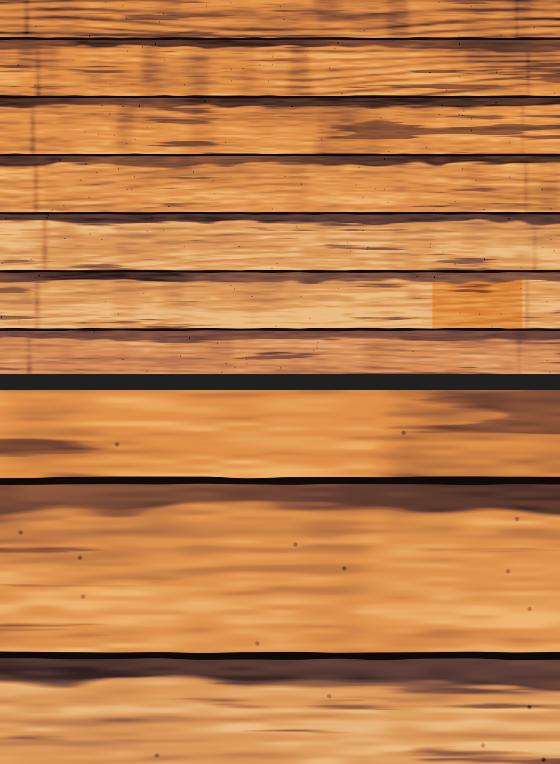
Top, the full canvas; bottom, a detail of the centre.
Write a WebGL 1 fragment shader that draws this texture.

```glsl
precision highp float;
// Weathered overlapping timber boards: seven rows split by thin black seams.
// Stretched value noise makes fibres, growth rings, stains and scorches;
// all of them shift one tone value, which a wood colour ramp then shades.
uniform vec2 u_resolution;

#define BOARDS 6.431              // boards per canvas height
#define TOP_SEAM 0.1035           // first seam, measured from the top
#define SEAM_HALF 0.021           // half seam width, in boards
#define STAIN_DEPTH 0.17          // mean depth of the stain below a seam
#define RINGS 8.0                 // growth rings per board
#define FIBRE_CONTRAST 0.38
#define SCORCH vec2(1.03, 0.655)  // first scorch centre
#define SCORCH_STEP 0.34          // distance to the next scorch
#define PATCH vec2(1.156, 1.396)  // ends of the orange repair
#define PATCH_ROW 4.0

float hash(vec2 p) {
  vec3 h = fract(p.xyx * 0.1031);
  h += dot(h, h.yzx + 33.33);
  return fract((h.x + h.y) * h.z);
}

float noise(vec2 p) {
  vec2 i = floor(p), f = fract(p);
  f = f * f * (3.0 - 2.0 * f);
  vec2 e = vec2(1.0, 0.0);
  return mix(mix(hash(i), hash(i + e.xy), f.x),
             mix(hash(i + e.yx), hash(i + e.xx), f.x), f.y);
}

float fbm(vec2 p) {
  float sum = 0.0, amp = 0.533;
  for (int i = 0; i < 4; i++) {
    sum += amp * noise(p);
    p = p * 2.03 + 11.7;
    amp *= 0.5;
  }
  return sum;
}

// Dark-to-light wood ramp
vec3 woodColour(float tone) {
  vec3 c = mix(vec3(0.13, 0.08, 0.08), vec3(0.37, 0.24, 0.21), smoothstep(0.0, 0.22, tone));
  c = mix(c, vec3(0.57, 0.36, 0.27), smoothstep(0.2, 0.42, tone));
  c = mix(c, vec3(0.74, 0.48, 0.30), smoothstep(0.4, 0.6, tone));
  c = mix(c, vec3(0.86, 0.58, 0.33), smoothstep(0.58, 0.78, tone));
  return mix(c, vec3(0.92, 0.72, 0.49), smoothstep(0.76, 1.0, tone));
}

float mark(float x, float centre, float width) {
  float d = (x - centre) / width;
  return exp(-d * d);
}

void main() {
  vec2 p = gl_FragCoord.xy / u_resolution.y;
  float pixel = BOARDS / u_resolution.y;
  float boardPos = (1.0 - p.y - TOP_SEAM) * BOARDS;
  float row = floor(boardPos), f = boardPos - row;
  vec2 q = vec2(p.x, f + row * 7.3 + 20.0);

  // Board character: upper rows ringed, middle rows orange, lower rows pale
  float pale = smoothstep(1.5, 3.0, row) * (1.0 - 0.7 * step(4.5, row));
  float upper = 1.0 - smoothstep(0.5, 2.5, row);
  float ringed = 0.18 + 0.2 * hash(vec2(row, 4.0));
  if (row < 0.5) ringed = mix(0.25, 0.9, smoothstep(0.5, 1.0, p.x));
  if (row < -0.5) ringed = 0.95;

  // Fibres and broad tonal drift
  float fibre = 0.5 * noise(q * vec2(8.0, 19.0)) + 0.5 * noise(q * vec2(28.0, 37.0));
  float broad = fbm(q * vec2(2.2, 3.0));
  float tone = 0.79 + FIBRE_CONTRAST * (fibre - 0.5) + 0.45 * (broad - 0.5) + 0.1 * pale;
  tone -= 0.06 * step(row, -0.5);

  // Wandering growth rings
  float phase = f * RINGS + 3.5 * noise(q * vec2(1.3, 1.4)) + 0.5 * fbm(q * vec2(5.0, 4.0));
  float ring = pow(0.5 + 0.5 * sin(6.2832 * phase), 2.0);
  tone -= 0.4 * ringed * ring * (0.4 + noise(q * vec2(6.0, 9.0)));

  // Cross-grain smudges and fastening marks
  float smudge = smoothstep(0.5, 0.95, noise(vec2(p.x * 15.0, row * 5.0 + f * 0.6)));
  tone -= smudge * (0.07 + 0.11 * upper);
  float jitter = 0.05 * hash(vec2(row, 9.0));
  float marks = mark(p.x, 0.07 + jitter, 0.008) + 0.6 * mark(p.x, 1.38 + jitter, 0.006);
  tone -= 0.2 * marks * (0.3 + noise(q * vec2(9.0, 6.0)));

  // Scorches, with loose charred streaks on the upper boards
  float heat = 0.04 * upper + 0.03 * smoothstep(0.6, 1.5, p.x);
  for (int i = 0; i < 2; i++) {
    vec2 d = (p - SCORCH - vec2(SCORCH_STEP * float(i), 0.0)) / vec2(0.11, 0.036);
    heat += (0.36 - 0.12 * float(i)) * exp(-dot(d, d)) * step(abs(row - 1.0), 0.5);
  }
  float scorch = smoothstep(0.68, 0.82, fbm(q * vec2(4.0, 11.0)) + heat);
  tone = mix(tone, 0.16 + 0.2 * fibre, 0.85 * scorch);

  // Ragged stain under each seam
  float depth = STAIN_DEPTH + 0.16 * (fbm(vec2(p.x * 4.0, row * 8.0 + 30.0)) - 0.5);
  depth += 0.07 * (noise(q * vec2(18.0, 25.0)) - 0.5);
  float stain = 1.0 - smoothstep(depth - 0.025, depth + 0.025, f);
  float soaked = 0.29 + 0.2 * (fibre - 0.5) - 0.2 * smoothstep(0.45, 0.7, noise(vec2(p.x * 3.0, row * 6.0)));
  tone = mix(tone, soaked, stain * 0.93);

  // Worn light lower lip and sparse specks
  tone += 0.08 * smoothstep(0.9, 0.96, f) * (1.0 - scorch);
  vec2 grid = p * 90.0, cell = floor(grid);
  vec2 offset = fract(grid) - 0.3 - 0.4 * vec2(hash(cell), hash(cell + 7.0));
  float speck = step(0.985, hash(cell + 31.0)) * (1.0 - smoothstep(0.1, 0.24, length(offset)));
  tone -= 0.3 * speck;

  // Shade, tint each board, then insert the repair and the seams
  vec3 colour = woodColour(tone);
  vec3 tint = mix(vec3(1.02, 0.97, 0.84), vec3(1.0, 1.02, 1.03), pale);
  if (row > 4.5) tint = vec3(0.98, 0.96, 1.02);
  colour *= tint;
  float repair = smoothstep(PATCH.x - 0.003, PATCH.x + 0.003, p.x) * (1.0 - smoothstep(PATCH.y - 0.003, PATCH.y + 0.003, p.x));
  repair *= step(abs(row - PATCH_ROW), 0.5) * (1.0 - stain);
  colour *= mix(vec3(1.0), vec3(0.98, 0.84, 0.6), repair);
  float seamDist = min(f, 1.0 - f) + 0.012 * (noise(vec2(p.x * 25.0, row)) - 0.5);
  float seam = 1.0 - smoothstep(SEAM_HALF - 0.5 * pixel, SEAM_HALF + 0.5 * pixel, seamDist);
  gl_FragColor = vec4(mix(colour, vec3(0.06, 0.035, 0.035), seam), 1.0);
}
```
